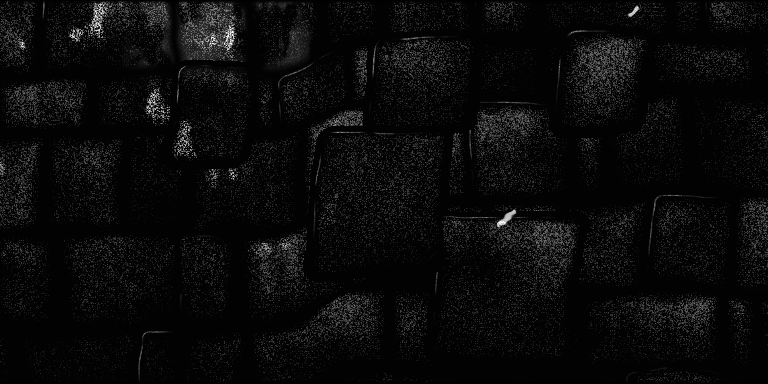
Reproduce this texture map procedurally as a Shadertoy shader.

```glsl
float hash(vec2 p) {
    vec3 q = fract(vec3(p.xyx) * 0.1031);
    q += dot(q, q.yzx + 33.33);
    return fract((q.x + q.y) * q.z);
}

float noise(vec2 p) {
    vec2 i = floor(p), f = fract(p);
    f = f * f * (3.0 - 2.0 * f);
    return mix(mix(hash(i), hash(i + vec2(1, 0)), f.x),
               mix(hash(i + vec2(0, 1)), hash(i + vec2(1, 1)), f.x), f.y);
}

float fbm(vec2 p) {
    float sum = 0.0, amp = 0.5;
    for (int i = 0; i < 4; i++) {
        sum += amp * noise(p);
        p = mat2(1.6, 1.2, -1.2, 1.6) * p + 7.3;
        amp *= 0.5;
    }
    return sum / 0.9375;
}

// Irregular interval around t: lower end, upper end, index
float border(float i, float seed, float jitter) {
    return i + jitter * hash(vec2(i + 20.0, seed + 31.0));
}

vec3 span(float t, float seed, float jitter) {
    float i = floor(t);
    if (t < border(i, seed, jitter)) i -= 1.0;
    return vec3(border(i, seed, jitter), border(i + 1.0, seed, jitter), i);
}

// Depth inside a rounded box, negative outside
float boxDepth(vec2 q, vec2 halfSize, float radius) {
    vec2 d = abs(q) - halfSize + radius;
    return radius - length(max(d, 0.0)) - min(max(d.x, d.y), 0.0);
}

void mainImage(out vec4 fragColor, in vec2 fragCoord) {
    vec2 p = fragCoord / iResolution.y;
    float leftSide = 1.0 - smoothstep(0.7, 0.95, p.x);

    // Uneven courses, lower on the left
    vec2 wall = p + 0.04 * (vec2(noise(p * 4.0), noise(p * 4.0 + 19.0)) - 0.5)
                  + 0.008 * (vec2(noise(p * 19.0), noise(p * 19.0 + 41.0)) - 0.5);
    vec2 laid = wall + vec2(0.0, 0.09 * leftSide);

    // Stones of varied width in each course
    vec3 row = span(laid.y * 4.6, 3.0, 0.5);
    vec3 col = span(laid.x * 4.6 + 0.4 * row.z, row.z * 5.0 + 60.0, 0.75);
    vec2 stoneId = vec2(col.z + 30.0, row.z + 50.0);
    vec2 halfSize = 0.5 * vec2(col.y - col.x, row.y - row.x) / 4.6;
    vec2 q = laid - (vec2(0.5 * (col.x + col.y) - 0.4 * row.z, 0.5 * (row.x + row.y))) / 4.6;
    float depth = boxDepth(q, halfSize, 0.025);
    float level = mix(0.2, 0.95, hash(stoneId));
    float rimLevel = smoothstep(0.7, 1.0, hash(stoneId + 9.0));

    // Larger stones set across the courses: centre, half size
    vec4 large[5] = vec4[5](vec4(0.995, 0.47, 0.17, 0.2), vec4(1.11, 0.79, 0.14, 0.12),
        vec4(1.32, 0.25, 0.19, 0.19), vec4(1.57, 0.79, 0.12, 0.13), vec4(0.55, 0.7, 0.105, 0.13));
    for (int i = 0; i < 5; i++) {
        vec2 c = wall - large[i].xy;
        c.x -= 0.08 * c.y;
        float d = boxDepth(c, large[i].zw, 0.03);
        if (d > -0.012 && (d > 0.0 || depth < 0.5)) {
            q = c;
            halfSize = large[i].zw;
            depth = d;
            level = 0.42 + 0.12 * float(i);
            rimLevel = 0.9;
            if (d > 0.0) break;
        }
    }

    // Light: faded at joints, stronger to the top, patchy, streaked on the left
    vec2 local = q / halfSize;
    float patches = fbm(p * 7.0 + 3.0);
    float streaks = noise(vec2(p.x * 48.0 + 2.0 * noise(p * 6.0), p.y * 5.0));
    float light = level * smoothstep(0.003, mix(0.012, 0.075, noise(p * 8.0 + 70.0)), depth);
    light *= mix(0.5, 1.15, smoothstep(-0.9, 0.7, local.y));
    light *= clamp(2.6 * patches - 0.3, 0.1, 1.6);
    light *= mix(1.0, 0.5 + streaks, 0.8 * leftSide);
    light *= mix(0.5, 1.0, smoothstep(0.05, 0.3, p.y));

    // Bright mineral clots, mostly on the left
    float clots = smoothstep(0.66, 0.78, fbm(p * vec2(15.0, 9.0) + 50.0));
    clots *= smoothstep(0.005, 0.03, depth) * smoothstep(0.25, 0.4, p.y) * (0.1 + 0.9 * leftSide);
    light = min(light + 0.6 * clots, 1.2);

    // Sparse sparkling grain, very fine
    float grain = noise(mat2(0.89, 0.456, -0.456, 0.89) * p * 430.0 + 500.0);
    float sparkle = max(grain - 0.82 + 0.55 * light, 0.0) * smoothstep(0.0, 0.2, light);
    float value = 0.008 + 0.6 * sparkle * (1.0 + 1.2 * clots);

    // Mottled grey weathering near the top
    float stain = smoothstep(0.42, 0.58, fbm(p * vec2(18.0, 10.0) + 11.0));
    stain *= smoothstep(0.3, 0.4, p.x) * (1.0 - smoothstep(0.75, 0.85, p.x));
    value += 0.16 * stain * (0.5 + grain) * smoothstep(0.78, 0.86, p.y) * smoothstep(0.0, 0.03, depth);

    // Thin broken glint along upper left edges
    float rim = 1.0 - smoothstep(0.0005, 0.003, abs(depth - 0.006));
    rim *= smoothstep(0.2, 1.4, local.y - local.x) * smoothstep(0.25, 0.7, noise(p * 28.0));
    value += 0.45 * rim * rimLevel * (0.4 + grain);

    // Slanted white chips
    for (int i = 0; i < 2; i++) {
        float k = float(i);
        vec2 c = mat2(0.77, -0.64, 0.64, 0.77) * (p - vec2(1.32 + 0.33 * k, 0.43 + 0.54 * k));
        c.y += 0.012 * (noise(p * 70.0) - 0.5);
        float chip = length(vec2(max(abs(c.x) - 0.026 + 0.014 * k, 0.0), c.y));
        value += 0.75 * (1.0 - smoothstep(0.003, 0.008, chip));
    }

    value *= smoothstep(0.0, 0.012, min(p.y, 1.0 - p.y));
    fragColor = vec4(vec3(clamp(value, 0.0, 1.0)), 1.0);
}
```
